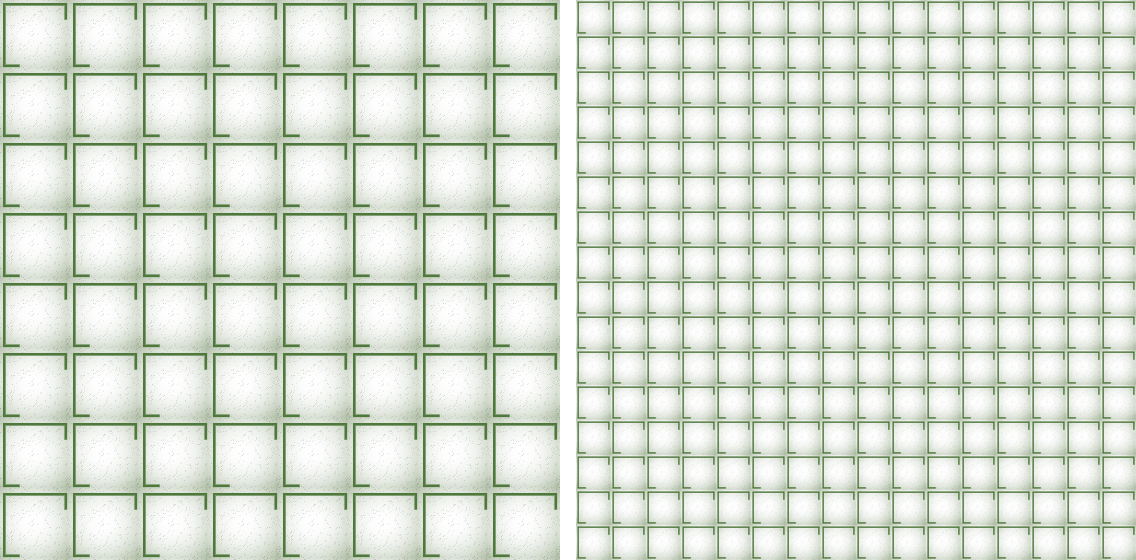
Left: one tile. Right: repeated 2 by 2.
Write a WebGL 1 fragment shader that draws this pattern.

```glsl
precision highp float;
// Eight by eight pale tiles, each shaded from white to grey-green at its rim,
// sprinkled with fine specks and framed by a broken green outline.
// Everything depends on the wrapped tile position, so the sheet tiles exactly.
uniform vec2 u_resolution;

// Sine-free hash of a lattice point.
float hash(vec2 p) {
  vec3 q = fract(vec3(p.xyx) * 0.1031);
  q += dot(q, q.yzx + 33.33);
  return fract((q.x + q.y) * q.z);
}

// Square-ended bar along an axis-aligned segment.
float bar(vec2 p, vec2 a, vec2 b, float halfWidth) {
  vec2 d = abs(p - 0.5 * (a + b)) - 0.5 * abs(b - a);
  return max(d.x, d.y) - halfWidth;
}

// Outline with full left and top sides and two short returns; y points down.
float outline(vec2 p) {
  float near = 0.0615;
  float far = 0.94;
  float stub = 0.262;
  float w = 0.019;
  float d = bar(p, vec2(near), vec2(near, far), w);
  d = min(d, bar(p, vec2(near), vec2(far, near), w));
  d = min(d, bar(p, vec2(far, near), vec2(far, stub), w));
  return min(d, bar(p, vec2(near, far), vec2(stub, far), w));
}

// Specks on a 64 by 64 lattice: single dots and short slanted pairs.
float specks(vec2 p, float pixel) {
  vec2 g = p * 64.0;
  vec2 cell = floor(g);
  vec2 edge = 0.5 - abs(fract(g) - 0.5);
  vec2 cover = clamp(edge / (pixel * 64.0) + 0.5, 0.0, 1.0);
  float dot1 = step(hash(cell + 17.0), 0.06);
  float pair = step(hash(mod(cell + vec2(1.0, -1.0), 64.0) + 17.0), 0.016);
  float strength = mix(0.55, 1.0, hash(cell + 91.0));
  return max(dot1, pair) * strength * cover.x * cover.y;
}

void main() {
  vec2 uv = gl_FragCoord.xy / u_resolution;
  vec2 p = fract(vec2(uv.x, 1.0 - uv.y) * 8.0);
  float pixel = 8.0 / min(u_resolution.x, u_resolution.y);

  // Rim shading around a slightly offset centre, wrapped across tiles.
  vec2 fromCentre = fract(p - 0.46 + 0.5) - 0.5;
  float rim = pow(length(fromCentre), 2.2);
  vec3 color = vec3(0.998) - vec3(0.66, 0.54, 0.74) * rim;

  // Specks, then the outline on top.
  color -= vec3(0.17, 0.16, 0.17) * specks(p, pixel);
  float line = clamp(0.5 - outline(p) / pixel, 0.0, 1.0);
  color = mix(color, vec3(0.31, 0.47, 0.24), line);

  gl_FragColor = vec4(color, 1.0);
}
```
